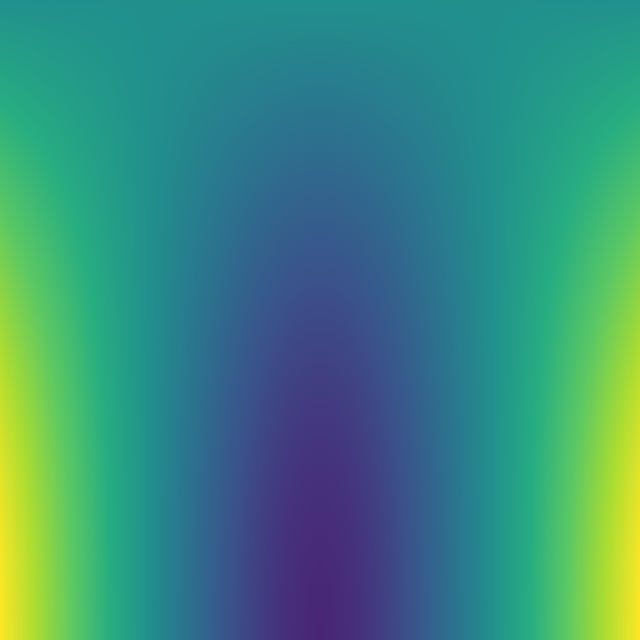
Give the GLSL for this background, as a Shadertoy shader.

```glsl
// Smooth scalar field: a cool valley down the middle between two warm sides,
// fading to a uniform teal along the top edge. The field value is a rounded
// V across x, scaled by a quarter sine wave in y, then coloured by a ramp.

const float TAU = 6.2831853;
const float NEUTRAL = 0.5;       // field value along the top edge
const float VALLEY_DEPTH = 0.39; // drop at the bottom centre
const float SIDE_HEIGHT = 0.5;   // rise at the bottom corners

// Perceptual ramp from violet through teal to yellow.
vec3 colourRamp(float value) {
    vec3 stops[9] = vec3[9](
        vec3(0.267, 0.005, 0.329), vec3(0.278, 0.173, 0.478),
        vec3(0.231, 0.318, 0.545), vec3(0.173, 0.443, 0.557),
        vec3(0.129, 0.565, 0.553), vec3(0.153, 0.678, 0.506),
        vec3(0.361, 0.784, 0.388), vec3(0.667, 0.863, 0.196),
        vec3(0.992, 0.906, 0.145));
    float position = clamp(value, 0.0, 1.0) * 8.0;
    int index = min(int(position), 7);
    return mix(stops[index], stops[index + 1], position - float(index));
}

// Softly stepped coordinate, giving faint grid streaks.
float softSteps(float x, float count, float strength) {
    return x - strength * sin(TAU * count * x) / (TAU * count);
}

// V shape with a rounded tip: 0 at the centre, 1 at distance 1.
float roundedV(float distanceToAxis, float radius) {
    float rise = length(vec2(distanceToAxis, radius)) - radius;
    return rise / (length(vec2(1.0, radius)) - radius);
}

float fieldValue(vec2 uv) {
    float across = abs(2.0 * uv.x - 1.0);
    float profile = mix(-VALLEY_DEPTH, SIDE_HEIGHT, roundedV(across, 0.25));
    float fade = sin(0.25 * TAU * (1.0 - uv.y));
    return NEUTRAL + profile * fade;
}

void mainImage(out vec4 fragColor, in vec2 fragCoord) {
    vec2 uv = fragCoord / iResolution.xy;
    uv.x = softSteps(uv.x, 64.0, 0.4);
    fragColor = vec4(colourRamp(fieldValue(uv)), 1.0);
}
```
